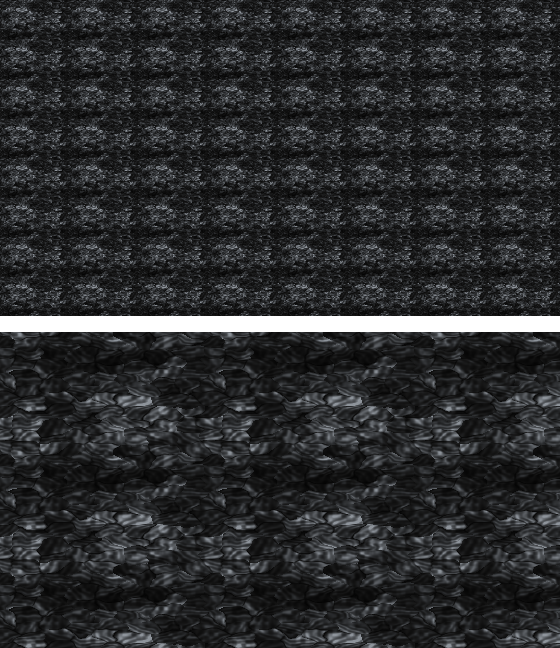
Top, the full canvas; bottom, a detail of the centre.
This texture is drawn by a WebGL 1 fragment shader. Its source:

```glsl
precision highp float;
// Dark layered rock, tiled 8 by 8 with identical repeats. Each tile is a wrapping
// cellular field of ragged flakes with tilted, hatched faces, broken cracks and grain.
// The summed relief goes through an exponential tone curve: mostly black, few glints.

uniform vec2 u_resolution;

#define REPEATS vec2(8.0, 8.0)
#define FLAKES vec2(8.0, 10.0)
#define CRACK_WIDTH 0.14
#define CRACK_DEPTH 1.6
#define HATCH_FREQUENCY 19.0
#define HATCH_STRENGTH 0.5
#define GRAIN_STRENGTH 1.6
#define RAGGED 0.022
#define MID_TONE 0.106
#define CONTRAST 0.62
#define FLOOR_TONE 0.010
#define TINT vec3(0.96, 1.0, 1.05)

float hash(vec2 p) {
    return fract(sin(dot(p, vec2(127.1, 311.7))) * 43758.5453);
}

// Value noise that wraps over the unit tile
float tileNoise(vec2 p, vec2 cells, float seed) {
    vec2 g = p * cells;
    vec2 i = floor(g);
    vec2 f = smoothstep(0.15, 0.85, fract(g));
    vec2 a = mod(i, cells) + seed;
    vec2 b = mod(i + 1.0, cells) + seed;
    return mix(mix(hash(a), hash(vec2(b.x, a.y)), f.x),
               mix(hash(vec2(a.x, b.y)), hash(b), f.x), f.y);
}

// Soft elliptical patch, wrapping at the tile edges
float softPatch(vec2 p, vec2 center, vec2 radius) {
    vec2 d = (fract(p - center + 0.5) - 0.5) / radius;
    return exp(-dot(d, d));
}

// Flake relief: random level, tilted face, hatching and broken cracks
float flakeRelief(vec2 p) {
    vec2 g = p * FLAKES;
    vec2 cell = floor(g);
    float nearest = 9.0;
    float second = 9.0;
    vec2 offset = vec2(0.0);
    vec2 id = vec2(0.0);
    for (int y = -1; y <= 1; y++) {
        for (int x = -1; x <= 1; x++) {
            vec2 c = cell + vec2(float(x), float(y));
            vec2 key = mod(c, FLAKES);
            vec2 jitter = vec2(hash(key + 3.7), hash(key + 19.3));
            vec2 d = g - c - 0.1 - 0.8 * jitter;
            float dist = length(d);
            if (dist < nearest) {
                second = nearest;
                nearest = dist;
                offset = d;
                id = key;
            } else {
                second = min(second, dist);
            }
        }
    }
    float angle = 6.2832 * hash(id + 41.0);
    vec2 slope = vec2(cos(angle), sin(angle));
    float level = 1.9 * (hash(id + 67.0) - 0.5);
    float face = 1.4 * dot(offset, slope);
    float hatch = HATCH_STRENGTH * sin(HATCH_FREQUENCY * dot(offset, slope));
    float crack = 1.0 - smoothstep(0.0, CRACK_WIDTH, second - nearest);
    crack *= smoothstep(0.3, 0.7, tileNoise(p, vec2(11.0, 13.0), 83.0));
    return level + face + hatch - CRACK_DEPTH * crack;
}

// One lit mass and one shaded layer per tile, so the period reads clearly
float broadShade(vec2 p) {
    float light = 1.1 * softPatch(p, vec2(0.30, 0.73), vec2(0.18, 0.09))
                + 1.2 * softPatch(p, vec2(0.39, 0.47), vec2(0.13, 0.15))
                + 0.6 * softPatch(p, vec2(0.78, 0.54), vec2(0.12, 0.12));
    float dark = 0.9 * softPatch(p, vec2(0.84, 0.12), vec2(0.30, 0.15))
               + 0.7 * softPatch(p, vec2(0.30, 0.07), vec2(0.26, 0.12))
               + 0.4 * softPatch(p, vec2(0.88, 0.80), vec2(0.16, 0.14));
    return light - dark + 0.4 * (tileNoise(p, vec2(5.0, 5.0), 11.0) - 0.5);
}

void main() {
    vec2 uv = gl_FragCoord.xy / u_resolution;
    vec2 p = fract(uv * REPEATS);

    // Chip the flake outlines at a small scale
    vec2 chip = vec2(tileNoise(p, vec2(14.0, 18.0), 5.0),
                     tileNoise(p, vec2(16.0, 15.0), 23.0)) - 0.5;
    float relief = 0.25 + flakeRelief(p + 2.0 * RAGGED * chip) + broadShade(p);

    // Coarse streaks and fine grain
    relief += GRAIN_STRENGTH * (tileNoise(p, vec2(20.0, 26.0), 31.0) - 0.5);
    relief += GRAIN_STRENGTH * (tileNoise(p, vec2(46.0, 32.0), 57.0) - 0.5);

    float tone = min(FLOOR_TONE + MID_TONE * exp(CONTRAST * relief), 0.58);
    vec3 color = tone * mix(vec3(1.0), TINT, smoothstep(0.05, 0.16, tone));
    gl_FragColor = vec4(color, 1.0);
}
```
